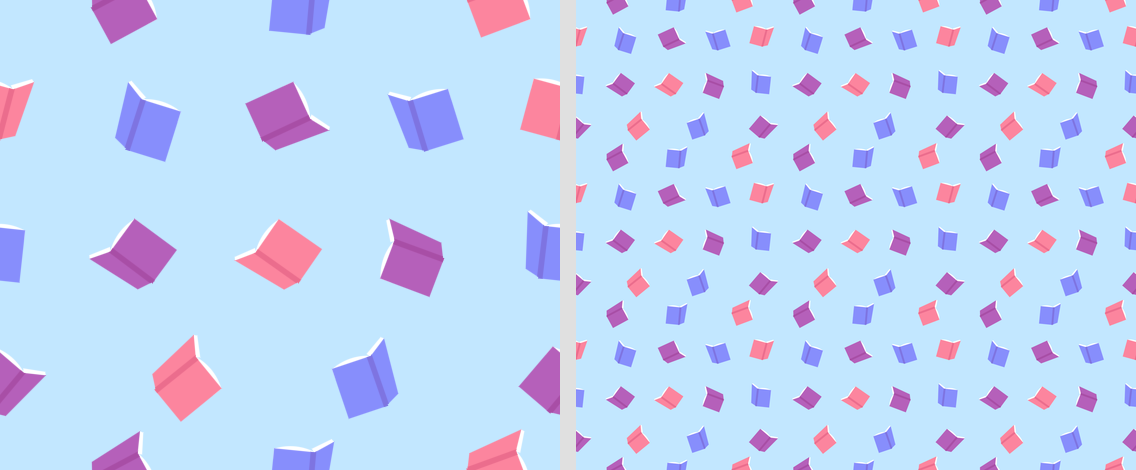
Left: one tile. Right: repeated 3 by 3.
A Shadertoy shader for this pattern:

```glsl
// Open books scattered over a pale blue ground, in four staggered rows that wrap
// around the canvas. Each book is a cover, a raised flap, a dark spine band and
// white page edges, turned and mirrored at random per book.

float hash(vec2 cell, float seed) {
    return fract(sin(dot(cell, vec2(127.1, 311.7)) + seed * 74.7) * 4375.85);
}

// Signed distance to the line a-b, positive on its right side
float edge(vec2 p, vec2 a, vec2 b) {
    return dot(p - a, normalize(vec2(b.y - a.y, a.x - b.x)));
}

// Convex quad, corners given counter-clockwise
float quad(vec2 p, vec2 a, vec2 b, vec2 c, vec2 d) {
    return max(max(edge(p, a, b), edge(p, b, c)), max(edge(p, c, d), edge(p, d, a)));
}

vec3 coverColor(int kind) {
    if (kind == 0) return vec3(0.99, 0.52, 0.62);   // pink
    if (kind == 1) return vec3(0.71, 0.375, 0.73);  // purple
    return vec3(0.53, 0.555, 0.99);                 // blue
}

// Paints one book; p is in hundredths of the canvas height, spine along +y from 0
vec3 paintBook(vec3 ground, vec2 p, vec3 cover, float soft) {
    // White page edges: a bulging block over the cover, a thin strip on the flap
    float along = (p.x + 8.7) / 8.7;
    float bulge = p.y - 11.25 - 3.4 * along * (1.0 - along);
    float block = max(max(bulge, 9.0 - p.y), max(-8.7 - p.x, p.x));
    float strip = quad(p, vec2(0.0, 10.8), vec2(3.9, 13.8), vec2(3.3, 14.3), vec2(-0.7, 11.9));
    vec3 color = mix(ground, vec3(1.0), smoothstep(soft, -soft, min(block, strip)));

    // Cover and flap overlap slightly at the fold
    float board = quad(p, vec2(-8.8, 0.1), vec2(0.0), vec2(0.0, 11.2), vec2(-8.7, 11.3));
    float flap = quad(p, vec2(-0.5, 0.0), vec2(2.9, 1.7), vec2(3.9, 13.8), vec2(-0.5, 10.87));
    float body = min(board, flap);
    color = mix(color, cover, smoothstep(soft, -soft, body));

    // Darker band along the spine
    float band = max(body, abs(p.x + 0.3) - 0.6);
    return mix(color, cover * vec3(0.93, 0.82, 0.89), smoothstep(soft, -soft, band));
}

void mainImage(out vec4 fragColor, in vec2 fragCoord) {
    vec2 tile = 100.0 * iResolution.xy / iResolution.y;
    vec2 p = 100.0 * fragCoord / iResolution.y;
    float soft = 80.0 / iResolution.y;
    vec3 color = vec3(0.76, 0.905, 1.0);

    for (int row = 0; row < 4; row++) {
        int count = row < 2 ? 3 : 4;
        float shift = row == 0 ? 0.62 : 0.0;
        for (int i = 0; i < count; i++) {
            vec2 cell = vec2(i, row);

            // Jittered center, with the offset wrapped to the nearest repeat
            vec2 center = vec2((float(i) + shift) / float(count),
                               0.25 * float(row) - 0.06 * sin(float(row) * 1.047));
            center += 0.04 * (vec2(hash(cell, 1.0), hash(cell, 2.0)) - 0.5);
            vec2 d = p - center * tile;
            d -= tile * round(d / tile);

            // Random lean and mirroring
            float lean = 2.5 * (hash(cell, 3.0) - 0.5);
            d = mat2(cos(lean), -sin(lean), sin(lean), cos(lean)) * d;
            if (hash(cell, 4.0) < 0.5) d.x = -d.x;

            // Neighbours in a row, and across its ends, differ in color
            int kind = (row == 0 ? i + 1 : 2 * i + row + i / 3 * 2) % 3;
            color = paintBook(color, d + vec2(-2.3, 6.2), coverColor(kind), soft);
        }
    }
    fragColor = vec4(color, 1.0);
}
```
